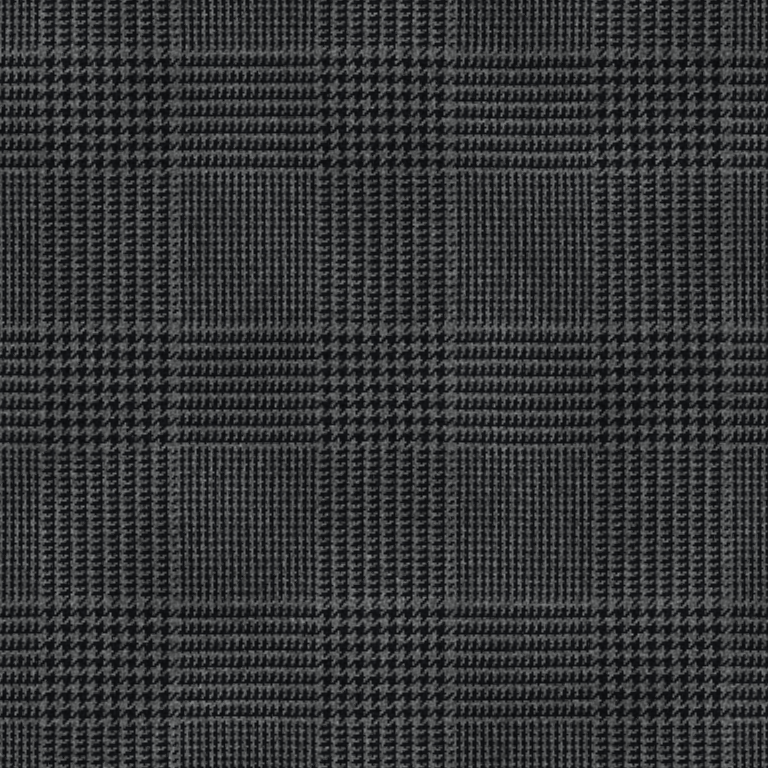
Give the GLSL for this texture, as a WebGL 1 fragment shader.

```glsl
precision highp float;
// Charcoal glen plaid: light and dark yarns in groups of four and of two cross
// in a 2/2 twill, which yields houndstooth, toothed bars and fine stripes.
// The weave is supersampled, with heathered yarn and a slight bow in the cloth.

uniform vec2 u_resolution;

#define REPEATS vec2(2.78, 2.793)      // plaid repeats per canvas
#define SETT vec2(136.0, 132.0)        // threads in one repeat
#define BAND vec2(68.0, 60.0)          // threads in the four-and-four band
#define ORIGIN vec2(0.410, 0.413)      // lower left corner of one band crossing
#define LIGHT_YARN vec3(0.335, 0.340, 0.341)
#define DARK_YARN vec3(0.064, 0.068, 0.077)
#define SOFTNESS 1.0                   // blur width in threads
#define HEATHER 0.85                   // fibre variation along each yarn
#define GRAIN 0.30                     // fine fuzz over the surface
#define BOW 0.0035                     // bending of the cloth
#define MOTTLE 0.16                    // broad uneven tone

const int SAMPLES = 4;

vec2 gradientAt(vec2 cell) {
  vec3 h = fract(cell.xyx * vec3(0.1031, 0.1030, 0.0973));
  h += dot(h, h.yzx + 33.33);
  float angle = 6.2832 * fract((h.x + h.y) * h.z);
  return vec2(cos(angle), sin(angle));
}

float gradientNoise(vec2 p) {
  vec2 cell = floor(p), f = p - cell;
  vec2 w = f * f * f * (f * (f * 6.0 - 15.0) + 10.0);
  vec2 e = vec2(1.0, 0.0);
  float a = dot(gradientAt(cell), f);
  float b = dot(gradientAt(cell + e), f - e);
  float c = dot(gradientAt(cell + e.yx), f - e.yx);
  float d = dot(gradientAt(cell + 1.0), f - 1.0);
  return mix(mix(a, b, w.x), mix(c, d, w.x), w.y);
}

// 1 for a light thread, 0 for a dark one
float yarnTone(float thread, float sett, float band) {
  float i = mod(thread, sett);
  float group = i < band ? 4.0 : 2.0;
  return 1.0 - step(group, mod(i, 2.0 * group));
}

// Colour of the yarn lying on top at a point given in threads
vec3 weave(vec2 p) {
  vec2 thread = floor(p);
  bool warpOnTop = mod(thread.x - thread.y + 2.0, 4.0) < 2.0;
  float tone = warpOnTop ? yarnTone(thread.x, SETT.x, BAND.x)
                         : yarnTone(thread.y, SETT.y, BAND.y);
  // Fibres run along the yarn
  vec2 stretch = warpOnTop ? vec2(0.9, 0.4) : vec2(0.4, 0.9);
  float fibre = gradientNoise(p * stretch + (warpOnTop ? 500.0 : 900.0));
  return mix(DARK_YARN, LIGHT_YARN, tone) * (1.0 + HEATHER * fibre);
}

void main() {
  vec2 uv = gl_FragCoord.xy / u_resolution;

  // Slightly bowed thread coordinates
  vec2 bend = vec2(gradientNoise(uv * 4.0 + 17.0), gradientNoise(uv * 5.0 + 41.0));
  vec2 p = (uv + BOW * bend - ORIGIN) * REPEATS * SETT;

  // Average the weave over a soft footprint
  vec2 footprint = max(vec2(SOFTNESS), REPEATS * SETT / u_resolution);
  vec3 cloth = vec3(0.0);
  for (int i = 0; i < SAMPLES; i++) {
    for (int j = 0; j < SAMPLES; j++) {
      vec2 offset = (vec2(float(i), float(j)) + 0.5) / float(SAMPLES) - 0.5;
      cloth += weave(p + offset * footprint);
    }
  }
  cloth /= float(SAMPLES * SAMPLES);

  // Surface fuzz, sparse pale fibres and broad tone
  cloth *= 1.0 + GRAIN * gradientNoise(p * 0.7 + 1300.0);
  cloth += 0.12 * smoothstep(0.42, 0.70, gradientNoise(p * vec2(0.5, 0.35) + 1700.0));
  cloth *= 1.0 + MOTTLE * gradientNoise(uv * 7.0 + 70.0);

  gl_FragColor = vec4(cloth, 1.0);
}
```
